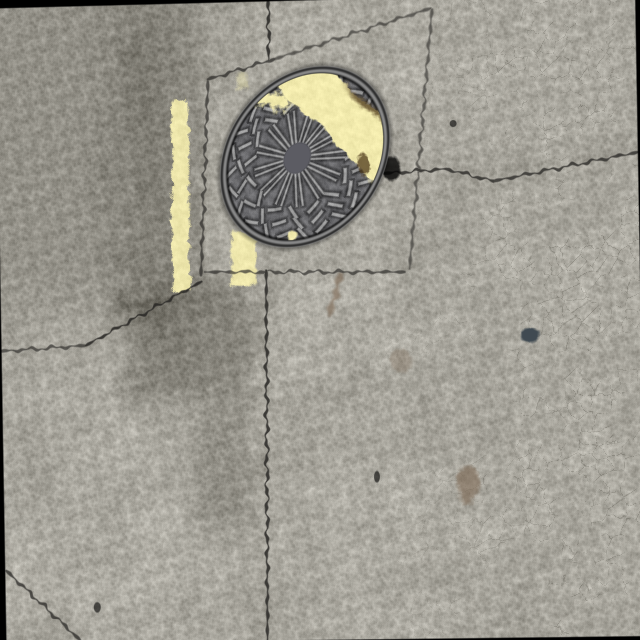
This texture is drawn by a Shadertoy shader. Its source:

```glsl
// Weathered concrete with cracks, an oval iron cover and worn yellow paint.
const float TAU = 6.28319;

float hash(vec2 p) {
  return fract(sin(dot(p, vec2(127.1, 311.7))) * 43758.5);
}

float below(float edge, float soft, float x) {
  return 1. - smoothstep(edge - soft, edge + soft, x);
}

// Cellular noise: nearest and second distance
vec2 cells(vec2 p) {
  vec2 best = vec2(9);
  for (int k = 0; k < 9; k++) {
    vec2 c = floor(p) + vec2(k % 3 - 1, k / 3 - 1);
    float d = length(c + vec2(hash(c), hash(c + 57.)) - p);
    best = vec2(min(d, best.x), min(best.y, max(d, best.x)));
  }
  return best;
}

// Layered, rotated sines
float waves(vec2 p) {
  float sum = 0., amp = .5;
  for (int i = 0; i < 6; i++) {
    p = mat2(.8, .6, -.6, .8) * p * 1.8 + 1.7;
    sum += amp * sin(p.x + 1.6 * sin(p.y + sum));
    amp *= .68;
  }
  return sum;
}

// Bounds hold left, bottom, right, top
float box(vec2 p, vec4 bounds, float soft) {
  vec2 d = max(bounds.xy - p, p - bounds.zw);
  return below(0., soft, d.x) * below(0., soft, d.y);
}

// Shape holds center and radii
float spot(vec2 p, vec4 shape, float rough) {
  return below(.9, .2, length((p - shape.xy) / shape.zw) + rough);
}

// Wobbly line between ends.xy and ends.zw
float crack(vec2 p, vec4 ends, float width, float soft) {
  vec2 a = ends.xy, d = ends.zw - a;
  float t = clamp(dot(p - a, d) / dot(d, d), 0., 1.), s = t * length(d);
  float bend = .008 * t * (1. - t) * (sin(s * 170. + a.x * 40.) + .6 * sin(s * 410.));
  float dist = length(p - a - d * t - normalize(vec2(-d.y, d.x)) * bend);
  return below(width * (.8 + .4 * sin(s * 260.)), soft, dist);
}

// Cast hub, spokes and alternating bars; the rim is at radius 1
vec3 ironCover(vec2 q, float px, float grit) {
  float rim = length(q);
  q -= vec2(-.07, .085) * (1. - rim);
  float r = length(q), turn = atan(q.y, q.x) / TAU + .5;
  float lateral = abs(fract(turn * 13.) - .5) / 13. * TAU * r;
  float d = max(abs(lateral - .015 - .04 * r) - .012, abs(r - .36) - .19);
  for (float k = 0.; k < 3.; k++) {
    float count = 16. + 4. * k, cell = turn * count + .35 * k;
    vec2 bar = vec2((fract(cell) - .5) / count * TAU * r, r - .61 - .125 * k);
    float tilt = mod(floor(cell) + k, 2.) < .5 ? .45 : -.95;
    bar = abs(mat2(cos(tilt), sin(tilt), -sin(tilt), cos(tilt)) * bar) - vec2(.085, .018);
    d = min(d, max(bar.x, bar.y));
  }
  vec3 col = vec3(.42, .42, .43) * (.55 + .45 * smoothstep(0., .05, d));
  col = mix(col, vec3(.62), below(0., px, d)) + .06 * grit;
  col = mix(col, vec3(.36, .36, .39), below(.17, .02, r));
  col = mix(col, vec3(.53), smoothstep(.91, .93, rim));
  float groove = min(abs(rim - .915), abs(rim - .98));
  return col * (1. - .65 * below(.015, .015, groove));
}

void mainImage(out vec4 fragColor, in vec2 fragCoord) {
  vec2 p = fragCoord / iResolution.xy;
  float px = 1. / iResolution.y;
  float cloud = waves(p * 7.), mottle = waves(p * 24. + 5.), grit = waves(p * 95.);
  float rough = .25 * mottle;
  vec2 coarse = cells(p * 42. + rough);

  // Concrete, grime outside the inset slab, crazing
  float inset = min(.772 + .319 * p.x - p.y, .607 + .068 * p.y - p.x);
  float outside = below(0., .004, min(inset, min(p.y - .575, p.x - .32)));
  vec3 col = vec3(.665, .655, .62) + .025 * cloud + .03 * mottle + .055 * grit;
  col += .1 * (cells(p * 130.).x - .45);
  vec2 w = p + .018 * vec2(mottle, cloud);
  float grime = .55 * box(w, vec4(-.2, .52, .3, 1.2), .1) + .5 * box(w, vec4(.18, .53, .32, 1.2), .06);
  grime += .8 * box(w, vec4(.2, .37, .4, .56), .035) + .6 * box(w, vec4(.31, .18, .39, .36), .035);
  col -= .215 * grime * outside * clamp(.75 + rough + .25 * cloud, 0., 1.3);
  float crazed = below(.035, .035, coarse.y - coarse.x) * smoothstep(.45, .9, p.x);
  col -= .1 * crazed * outside * smoothstep(-.2, .6, cloud + mottle);

  // Rust, oil and dark chips
  float rust = spot(p, vec4(.732, .247, .022, .03), rough) + crack(p, vec4(.532, .57, .515, .508), .005, .004);
  rust += .5 * spot(p, vec4(.625, .437, .02, .02), rough);
  col = mix(col, vec3(.48, .4, .32), .6 * rust);
  col = mix(col, vec3(.25, .29, .32), spot(p, vec4(.828, .478, .017, .013), rough));
  float chips = spot(p, vec4(.589, .255, .005, .01), 0.) + spot(p, vec4(.708, .807, .006, .006), 0.);
  col *= 1. - .6 * chips - .6 * spot(p, vec4(.152, .051, .006, .009), 0.);

  // Painted strips
  w = p + .003 * grit + .002 * mottle;
  float strips = box(w + vec2(.008 * (p.y - .84), 0), vec4(.268, .545, .294, .841), .002);
  strips += box(w, vec4(.362, .555, .4, .64), .003) + .4 * box(w, vec4(.37, .86, .387, .885), .004);
  vec3 paint = vec3(.95, .92, .68) + .03 * grit;
  col = mix(col, paint, .95 * strips);

  // Slab joints and wandering cracks, the faint ones last
  vec4 lines[12] = vec4[](vec4(.419, 1, .42, .905), vec4(.416, .577, .418, 0),
    vec4(.6, .729, .697, .736), vec4(.697, .736, .771, .717), vec4(.771, .717, 1, .763),
    vec4(.01, .108, .125, 0), vec4(.325, .876, .43, .908), vec4(.314, .57, .325, .876),
    vec4(.632, .575, .32, .575), vec4(0, .451, .134, .46), vec4(.43, .908, .673, .987),
    vec4(.675, .985, .64, .58));
  float dark = crack(p, vec4(.134, .46, .315, .56), .002, px);
  for (int i = 0; i < 12; i++)
    dark = max(dark, (1. - .03 * float(i)) * crack(p, lines[i], .0023, i < 10 ? px : .002));
  col = mix(col, vec3(.17, .165, .155), .9 * dark);
  col *= 1. - .8 * spot(p, vec4(.612, .737, .014, .018), rough);

  // Oval cover with flaking paint and scorched edge
  vec2 q = mat2(.594, -.804, .804, .594) * (p - vec2(.4766, .755)) / vec2(.152, .121);
  float rim = length(q), diagonal = p.x + p.y - 1. + .008 * mottle;
  float inner = below(.92, .01, rim);
  float flakes = below(.055, .003, abs(diagonal - .356));
  flakes += spot(p, vec4(.43, .842, .042, .02), .5 * mottle) + spot(p, vec4(.456, .632, .01, .01), rough);
  flakes += spot(p, vec4(.58, .75, .015, .035), rough);
  vec3 iron = mix(ironCover(q, px / .13, grit), paint, inner * min(flakes, 1.));
  float scorch = below(.006, .006, abs(diagonal - .408)) * smoothstep(.53, .56, p.x);
  scorch = max(scorch, spot(p, vec4(.568, .75, .01, .03), .6 * mottle));
  iron = mix(iron, vec3(.3, .22, .1), .75 * inner * scorch);
  col *= .7 + .3 * smoothstep(1., 1.06, rim);
  col = mix(col, iron, below(1., px / .13, rim));

  // Black slivers along the border
  float border = min(.987 + .026 * p.x - p.y, p.x - .01 + .0167 * p.y);
  border = min(border, min(1.01 - .0175 * p.y - p.x, p.y - .012 * p.x + .006));
  fragColor = vec4(col * smoothstep(-px, px, border), 1);
}
```
